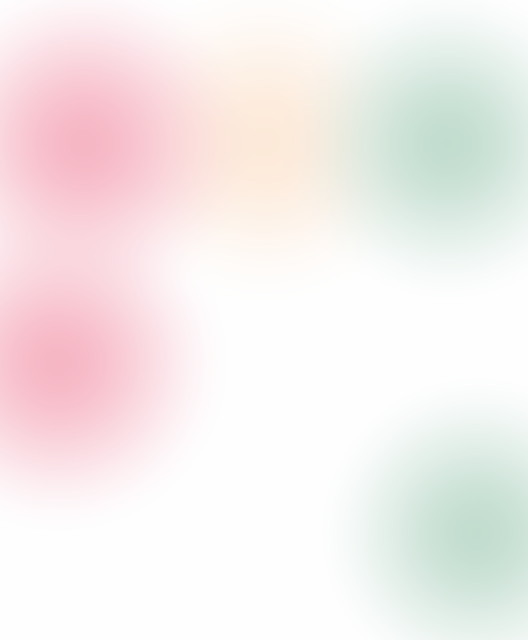
A Shadertoy shader for this background:

```glsl
// Soft pastel glows in pink, peach and sage green on a white ground.

// Colours
const vec3 WHITE = vec3(0.997);
const vec3 PEACH = vec3(0.990, 0.915, 0.850);
const vec3 PINK  = vec3(0.965, 0.715, 0.770);
const vec3 SAGE  = vec3(0.762, 0.865, 0.812);

// Layout, in units of the canvas height
const float ASPECT = 422.0 / 512.0;
const vec2 PEACH_CENTRE      = vec2(0.414, 0.779);
const vec2 PINK_TOP_CENTRE   = vec2(0.130, 0.776);
const vec2 PINK_LOW_CENTRE   = vec2(0.091, 0.434);
const vec2 SAGE_TOP_CENTRE   = vec2(0.699, 0.776);
const vec2 SAGE_LOW_CENTRE   = vec2(0.745, 0.167);
const float PEACH_RADIUS = 0.270;
const float PINK_RADIUS  = 0.280;
const float SAGE_RADIUS  = 0.265;

// Opacity of a blurred disc: full at its centre, gone at its radius
float glow(vec2 point, vec2 centre, float radius) {
    return 1.0 - smoothstep(0.0, radius, length(point - centre));
}

void mainImage(out vec4 fragColor, in vec2 fragCoord) {
    vec2 point = fragCoord / iResolution.xy * vec2(ASPECT, 1.0);

    // Layer the glows from back to front
    vec3 color = WHITE;
    color = mix(color, PEACH, glow(point, PEACH_CENTRE, PEACH_RADIUS));
    color = mix(color, PINK, glow(point, PINK_TOP_CENTRE, PINK_RADIUS));
    color = mix(color, PINK, glow(point, PINK_LOW_CENTRE, PINK_RADIUS));
    color = mix(color, SAGE, glow(point, SAGE_TOP_CENTRE, SAGE_RADIUS));
    color = mix(color, SAGE, glow(point, SAGE_LOW_CENTRE, SAGE_RADIUS));

    fragColor = vec4(color, 1.0);
}
```
